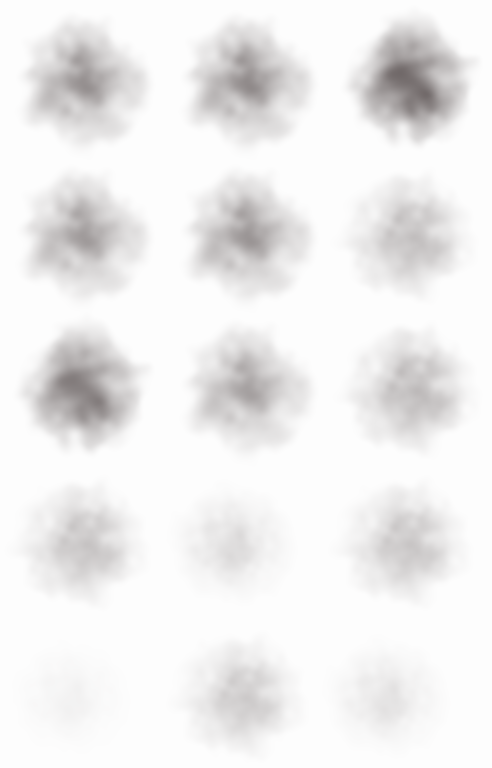
Give the GLSL for this pattern, as a WebGL 1 fragment shader.

```glsl
precision highp float;

// A sheet of soft smoke puffs, three across and five down, on near-white paper.
// Each puff is a Gaussian falloff mottled by rotated value noise with a ragged
// rim. Every pixel gathers the nearby puffs with wrapped cells, so it tiles.

uniform vec2 u_resolution;

const vec2 GRID = vec2(3.0, 5.0);
const float CELL_RATIO = 0.9366;              // cell height over cell width
const vec3 PAPER = vec3(0.994);
const vec3 INK = vec3(0.06, 0.01, 0.01);
const vec2 PUFF_CENTER = vec2(0.005, -0.035); // in cell widths
const float PALE_DRIFT = 0.09;                // leftward drift of faint puffs
const float RIM_RADIUS = 0.45;
const float RIM_SOFTNESS = 0.13;
const float RIM_RAGGEDNESS = 0.20;
const float REACH = 0.56;                     // no ink beyond this radius
const float GRAIN = 8.0;                      // noise cells per puff cell
const float MOTTLE = 0.7;
const float MOTTLE_GROWTH = 3.6;              // extra mottling toward the rim
const float FAMILY_BAND = 0.15;               // puffs in one band share a shape

// Peak ink of the three puffs in each row, from the top
const vec3 ROW_0 = vec3(0.40, 0.42, 0.55);
const vec3 ROW_1 = vec3(0.36, 0.38, 0.27);
const vec3 ROW_2 = vec3(0.48, 0.34, 0.29);
const vec3 ROW_3 = vec3(0.25, 0.14, 0.24);
const vec3 ROW_4 = vec3(0.05, 0.22, 0.11);

float hash(vec2 p) {
  return fract(sin(dot(p, vec2(127.1, 311.7))) * 43758.5453);
}

float valueNoise(vec2 p) {
  vec2 i = floor(p);
  vec2 f = fract(p);
  f = f * f * (3.0 - 2.0 * f);
  float low = mix(hash(i), hash(i + vec2(1.0, 0.0)), f.x);
  float high = mix(hash(i + vec2(0.0, 1.0)), hash(i + vec2(1.0)), f.x);
  return mix(low, high, f.y);
}

// Two octaves, each rotated to hide the lattice, centered on zero
float smokeNoise(vec2 p) {
  mat2 turn = mat2(0.8, 0.6, -0.6, 0.8);
  vec2 coarse = turn * p;
  vec2 fine = turn * coarse * 1.8 + vec2(17.3, 9.1);
  return mix(valueNoise(coarse), valueNoise(fine), 0.35) - 0.5;
}

float puffStrength(vec2 cell) {
  float row = GRID.y - 1.0 - cell.y;
  vec3 strengths = row < 0.5 ? ROW_0 : row < 1.5 ? ROW_1
                 : row < 2.5 ? ROW_2 : row < 3.5 ? ROW_3 : ROW_4;
  return cell.x < 0.5 ? strengths.x : cell.x < 1.5 ? strengths.y : strengths.z;
}

// Ink density; p is measured in cell widths from the cell center
float puffInk(vec2 p, vec2 cell) {
  float strength = puffStrength(cell);
  float body = smoothstep(0.10, 0.36, strength);
  float paleness = clamp(1.0 - strength / 0.3, 0.0, 1.0);
  float family = floor(strength / FAMILY_BAND);

  vec2 q = p - PUFF_CENTER;
  q.x += PALE_DRIFT * paleness * (1.0 + 0.8 * cell.x);
  float r = length(q);
  if (r > REACH) return 0.0;

  // Grain is finer in the faint puffs
  vec2 seed = vec2(37.0, 61.0) * (family + 1.0);
  float grain = smokeNoise(q * GRAIN * mix(1.4, 1.0, body) + seed);
  float lobes = valueNoise(q * GRAIN + seed.yx) - 0.5;

  // Broad core, mottling that grows outward, ragged rim
  float spread = mix(0.22, 0.265, body);
  float core = exp(-r * r / (spread * spread));
  float contrast = (MOTTLE + MOTTLE_GROWTH * r) * mix(0.7, 1.0, body);
  float mottle = max(0.0, 1.0 + grain * contrast);
  float inset = RIM_RADIUS - r + RIM_RAGGEDNESS * (0.6 * grain + 0.25 * lobes);
  return strength * core * mottle * smoothstep(0.0, RIM_SOFTNESS, inset);
}

void main() {
  vec2 sheet = gl_FragCoord.xy / u_resolution * GRID;
  vec2 home = floor(sheet);
  float clear = 1.0;
  for (int dy = -1; dy <= 1; dy++) {
    for (int dx = -1; dx <= 1; dx++) {
      vec2 cell = home + vec2(float(dx), float(dy));
      vec2 p = (sheet - cell - 0.5) * vec2(1.0, CELL_RATIO);
      clear *= 1.0 - clamp(puffInk(p, mod(cell, GRID)), 0.0, 1.0);
    }
  }
  gl_FragColor = vec4(mix(INK, PAPER, clear), 1.0);
}
```
